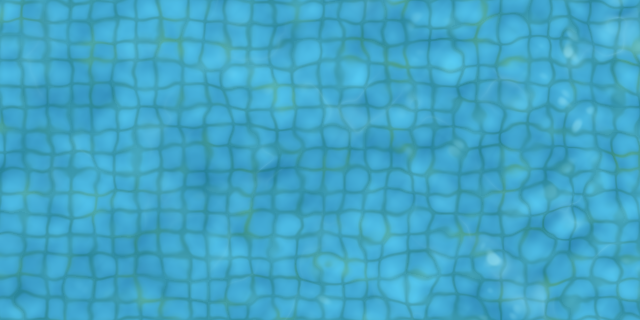
This texture is drawn by a Shadertoy shader. Its source:

```glsl
const vec2 TILES = vec2(28.0, 15.0);        // repeats across and down
const float GROUT_HALF = 0.025;             // half line width, in tiles
const float GROUT_BLUR = 0.13;              // soft falloff of the line, in tiles
const float HALO = 0.34;                    // faint teal rim of a tile, in tiles
const float CORNER = 0.22;                  // corner radius, in tiles
const float CALM_WARP = 0.23;               // refraction at the left
const float ROUGH_WARP = 0.40;              // refraction at the right
const vec2 RIPPLE_CENTRE = vec2(0.88, 0.30);
const vec3 DEEP_BLUE = vec3(0.200, 0.570, 0.745);
const vec3 LIT_BLUE = vec3(0.315, 0.755, 0.915);
const vec3 GROUT_TEAL = vec3(0.205, 0.565, 0.630);
const vec3 GROUT_MOSS = vec3(0.290, 0.620, 0.540);
const vec3 SPARKLE = vec3(0.660, 0.920, 0.970);

// Integer hash giving two values from 0 to 1
vec2 hash2(vec2 cell) {
    uvec2 v = uvec2(ivec2(cell) + 4096);
    v = v * 1664525u + 1013904223u;
    v.x += v.y * 1664525u;
    v.y += v.x * 1664525u;
    v ^= v >> 16u;
    v.x += v.y * 1664525u;
    v.y += v.x * 1664525u;
    v ^= v >> 16u;
    return vec2(v & 65535u) / 65535.0;
}

float cornerSlope(vec2 cell, vec2 offset) {
    return dot(hash2(cell) * 2.0 - 1.0, offset);
}

// Gradient noise, about -0.6 to 0.6
float noise(vec2 p) {
    vec2 i = floor(p), f = p - i;
    vec2 u = f * f * f * (f * (f * 6.0 - 15.0) + 10.0);
    vec2 x = vec2(1.0, 0.0);
    float low = mix(cornerSlope(i, f), cornerSlope(i + x, f - x), u.x);
    float high = mix(cornerSlope(i + x.yx, f - x.yx), cornerSlope(i + 1.0, f - 1.0), u.x);
    return mix(low, high, u.y);
}

// Water surface, in tile units
float waterHeight(vec2 p) {
    vec2 turned = mat2(0.8, 0.6, -0.6, 0.8) * p;
    float h = noise(p * 0.47) + 0.60 * noise(turned * 0.85 + 17.3);
    float r = length((p - RIPPLE_CENTRE * TILES) * vec2(0.8, 1.0));
    return h + 0.28 * cos(r * 3.6) * exp(-r * r * 0.4);
}

void mainImage(out vec4 fragColor, in vec2 fragCoord) {
    vec2 uv = fragCoord / iResolution.xy;
    vec2 p = uv * TILES;
    float rough = smoothstep(0.25, 0.95, uv.x + 0.25 * noise(uv * 4.0));

    // Slope and curvature of the surface
    vec2 e = vec2(0.12, 0.0);
    float centre = waterHeight(p);
    float right = waterHeight(p + e), left = waterHeight(p - e);
    float up = waterHeight(p + e.yx), down = waterHeight(p - e.yx);
    vec2 slope = vec2(right - left, up - down) / (2.0 * e.x);
    float focus = (4.0 * centre - right - left - up - down) / (e.x * e.x);

    // Refracted tile grid
    vec2 q = p + slope * mix(CALM_WARP, ROUGH_WARP, rough);
    q += 0.14 * vec2(noise(p * 1.5 + 40.0), noise(p * 1.5 + 80.0));
    q += 0.50 * vec2(noise(p * 0.2 + 160.0), noise(p * 0.2 + 180.0));
    vec2 box = abs(fract(q) - 0.5) - 0.5 + CORNER;
    float edge = CORNER - length(max(box, 0.0)) - min(max(box.x, box.y), 0.0);
    float pixel = TILES.y / iResolution.y;
    float line = 1.0 - smoothstep(GROUT_HALF - 0.5 * pixel, GROUT_HALF + GROUT_BLUR, edge);
    float halo = 1.0 - smoothstep(0.0, HALO, edge);

    // Tile tone from drifting light, slope and per-tile variation
    float tone = 0.54 + 0.62 * noise(p * 0.21 + 9.0) + 0.55 * noise(p * vec2(0.6, 0.8) + 30.0);
    tone += 0.24 * noise(p * vec2(1.5, 1.2) + 200.0);
    tone += 0.16 * (hash2(floor(q)).x - 0.5);
    tone += mix(0.16, 0.30, rough) * dot(slope, vec2(-0.5, 0.7));
    tone += mix(0.035, 0.06, rough) * focus;
    tone = clamp(tone, -0.25, 1.25);
    vec3 color = mix(DEEP_BLUE, LIT_BLUE, tone);

    // Grout with mossy patches and uneven strength
    float moss = smoothstep(0.0, 0.5, noise(p * 0.6 + 55.0));
    vec3 grout = mix(GROUT_TEAL, GROUT_MOSS, moss) + 0.13 * (tone - 0.5);
    float strength = 0.70 + 0.55 * noise(p * 0.8 + 71.0);
    color = mix(color, grout, 0.28 * halo);
    color = mix(color, grout, line * clamp(strength, 0.3, 0.95));

    // Thin caustic streaks and rare bright glints
    vec2 drift = p * vec2(0.42, 0.32) + 0.3 * slope;
    float streak = pow(max(1.0 - abs(noise(drift + 90.0)) * 3.0, 0.0), 4.0);
    streak *= smoothstep(-0.1, 0.4, noise(p * 0.35 + 120.0));
    float glint = smoothstep(1.5, 4.5, focus) * smoothstep(0.0, 0.35, noise(p * 0.3 + 140.0));
    float shine = streak * mix(0.12, 0.36, rough) + glint * mix(0.08, 0.45, rough);
    color = mix(color, SPARKLE, clamp(shine, 0.0, 0.8));

    fragColor = vec4(color, 1.0);
}
```
